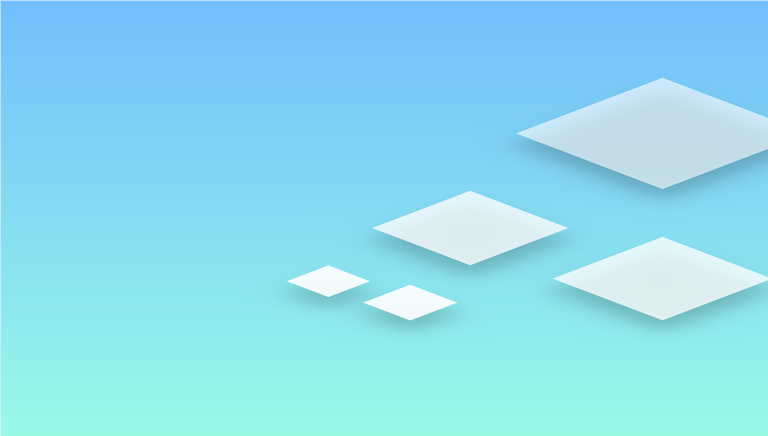
Reproduce this background procedurally as a Shadertoy shader.

```glsl
const float FLATTEN = 0.38; // tile height over width

// Coverage of a rhombus, as the overlap of two slanted soft strips
float softRhombus(vec2 p, float halfWidth, float blur) {
    vec2 q = vec2(p.x + p.y / FLATTEN, p.x - p.y / FLATTEN);
    vec2 spread = vec2(blur * length(vec2(1.0, FLATTEN)) / FLATTEN);
    vec2 rise = 1.0 / (1.0 + exp(-1.7 * (q + halfWidth) / spread));
    vec2 fall = 1.0 / (1.0 + exp(-1.7 * (q - halfWidth) / spread));
    vec2 strip = rise - fall;
    return strip.x * strip.y;
}

// Sharp rhombus with a one-pixel smooth edge
float rhombus(vec2 p, float halfWidth, float pixel) {
    float d = (abs(p.x) + abs(p.y) / FLATTEN - halfWidth)
            * FLATTEN / length(vec2(1.0, FLATTEN));
    return 1.0 - smoothstep(-0.5 * pixel, 0.5 * pixel, d);
}

void mainImage(out vec4 fragColor, in vec2 fragCoord) {
    vec2 p = fragCoord / iResolution.y;
    float aspect = iResolution.x / iResolution.y;
    float pixel = 1.0 / iResolution.y;

    // Sky gradient
    vec3 color = mix(vec3(0.60, 0.98, 0.91), vec3(0.45, 0.745, 0.99), p.y);

    // Tiles: centre, half width, opacity
    vec4 tiles[5] = vec4[5](
        vec4(1.523, 0.694, 0.336, 0.61),
        vec4(1.081, 0.477, 0.225, 0.77),
        vec4(1.523, 0.361, 0.252, 0.77),
        vec4(0.755, 0.355, 0.0955, 0.91),
        vec4(0.943, 0.306, 0.108, 0.91));

    for (int i = 0; i < 5; i++) {
        vec4 tile = tiles[i];
        vec2 q = p - tile.xy * vec2(aspect / 1.7655, 1.0);

        // Drop shadow, then translucent white face
        float shadow = softRhombus(q + vec2(0.0, 0.028), tile.z, 0.022);
        color *= 1.0 - 0.22 * shadow;
        color = mix(color, vec3(1.0), tile.w * rhombus(q, tile.z, pixel));
    }

    // Thin pale rim on the left and top
    float rim = min(p.x, 1.0 - p.y);
    float rimMask = 1.0 - smoothstep(0.0023 - 0.5 * pixel, 0.0023 + 0.5 * pixel, rim);
    color = mix(color, vec3(0.9, 0.96, 0.98), 0.6 * rimMask);

    fragColor = vec4(color, 1.0);
}
```
